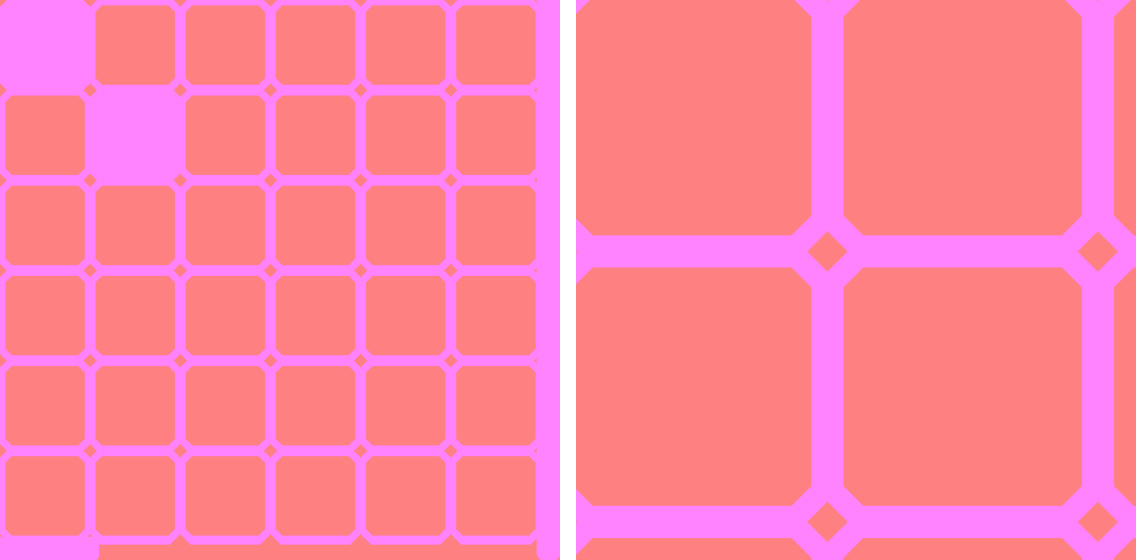
Left, the full canvas; right, a detail of the centre.
Reproduce this pattern procedurally as a WebGL 2 fragment shader.

```glsl
#version 300 es
precision highp float;
// A grid of chamfered salmon tiles parted by pink lines, with a small diamond
// on every crossing. Distances are folded around the nearest crossing; two
// tiles are filled in pink, and rounded bands close the right and lower edges.

uniform vec2 u_resolution;
out vec4 outColor;

// Signed distance to a box spanning lo..hi with rounded corners
float roundedBox(vec2 p, vec2 lo, vec2 hi, float radius) {
    vec2 d = abs(p - 0.5 * (lo + hi)) - 0.5 * (hi - lo) + radius;
    return length(max(d, 0.0)) + min(max(d.x, d.y), 0.0) - radius;
}

void main() {
    const vec3 salmon = vec3(1.0, 0.502, 0.502);
    const vec3 pink = vec3(1.0, 0.51, 1.0);
    const float pitch = 0.161;

    // Grid coordinates: one unit per tile, measured from the upper left
    vec2 uv = gl_FragCoord.xy / u_resolution;
    vec2 grid = vec2(uv.x, 1.0 - uv.y) / pitch;
    float pixel = 1.0 / (pitch * min(u_resolution.x, u_resolution.y));
    vec2 cell = floor(grid);
    vec2 fromNode = abs(grid - round(grid));
    float diagonal = fromNode.x + fromNode.y;

    // Tiles with cut corners; the first two on the diagonal are filled
    float tile = max(0.0595 - min(fromNode.x, fromNode.y), (0.192 - diagonal) * 0.7071);
    if (cell.x == cell.y && cell.x < 2.0) tile = 1.0;

    // Diamonds on the crossings
    float diamond = (diagonal - 0.0745) * 0.7071;

    // Lower strip, rising to a point at each crossing
    float below = grid.y - 6.0;
    float strip = min(0.041 - below, (fromNode.x - below - 0.0745) * 0.7071);
    float salmonShape = min(min(tile, diamond), strip);

    // Pink bands over the right edge and the lower left
    float rightBand = roundedBox(grid, vec2(5.952, -1.0), vec2(6.219), 0.089);
    float lowerBand = roundedBox(grid, vec2(-1.0, 5.952), vec2(1.1, 6.235), 0.089);
    salmonShape = max(salmonShape, -min(rightBand, lowerBand));

    float pinkAmount = smoothstep(-0.75 * pixel, 0.75 * pixel, salmonShape);
    outColor = vec4(mix(salmon, pink, pinkAmount), 1.0);
}
```
